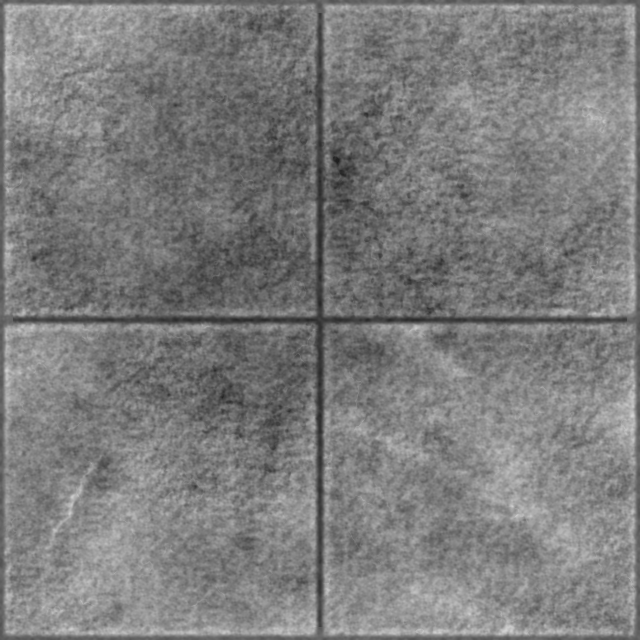
Write a WebGL 2 fragment shader that draws this texture.

```glsl
#version 300 es
precision highp float;
// Two by two grey stone tiles with dark grout, pale worn rims, mottling and scars.

#define TILES 2.0
#define GROUT_HALF 0.0045
#define RIM_WIDTH 0.006
#define RIM_GAIN 0.095
#define CLOUD_GAIN 0.36
#define GRAIN_GAIN 0.24
#define RELIEF_GAIN 0.30
#define PIT_GAIN 0.09
#define VEIN_GAIN 0.06
#define STONE_DARK 0.395
#define STONE_LIGHT 0.585

uniform vec2 u_resolution;
out vec4 outColor;

float hash(vec2 p) {
    return fract(sin(dot(p, vec2(127.1, 311.7))) * 43758.5453);
}

float noise(vec2 p) {
    vec2 cell = floor(p), f = fract(p);
    f = f * f * (3.0 - 2.0 * f);
    float low = mix(hash(cell), hash(cell + vec2(1, 0)), f.x);
    float high = mix(hash(cell + vec2(0, 1)), hash(cell + vec2(1, 1)), f.x);
    return mix(low, high, f.y);
}

float fbm(vec2 p, int octaves) {
    float sum = 0.0, amp = 0.5, total = 0.0;
    for (int i = 0; i < octaves; i++) {
        sum += amp * noise(p);
        total += amp;
        amp *= 0.6;
        p = mat2(0.8, 0.6, -0.6, 0.8) * p * 2.03 + 17.3;
    }
    return sum / total;
}

// Soft band along the segment from a to b, fading at its ends
float streak(vec2 p, vec2 a, vec2 b, float width) {
    vec2 ab = b - a;
    float t = dot(p - a, ab) / dot(ab, ab);
    float across = length(p - a - ab * clamp(t, 0.0, 1.0)) / width;
    return exp(-across * across) * smoothstep(-0.1, 0.2, t) * smoothstep(1.1, 0.7, t);
}

// Distance to the nearest grout centre line, with softened corners
float groutDistance(vec2 p) {
    vec2 d = abs(fract(p * TILES + 0.5) - 0.5) / TILES;
    float blend = max(0.006 - abs(d.x - d.y), 0.0);
    return min(d.x, d.y) - blend * blend / 0.024;
}

// Grey level of the stone; s is shifted per tile so that no two agree
float stone(vec2 p, vec2 s) {
    float rough = smoothstep(0.3, 0.7, fbm(s * 6.0 + 3.0, 2));
    float light = smoothstep(0.03, 0.66, length(p - vec2(0.45, 0.60)));
    float tone = mix(STONE_DARK, STONE_LIGHT, light);

    // Broad clouds with crumbly borders, then fine grain
    tone += CLOUD_GAIN * (fbm(s * 10.0, 6) - 0.5);
    tone += GRAIN_GAIN * (fbm(s * vec2(135.0, 150.0), 2) - 0.5);

    // Side-lit relief, stronger where the stone is rough
    vec2 bump = s * 70.0 + 31.0;
    float relief = fbm(bump, 3) - fbm(bump + vec2(0.25, -0.25), 3);
    tone += RELIEF_GAIN * mix(0.4, 1.0, rough) * relief;

    // Short dark pits and scattered blotches
    float pits = smoothstep(0.56, 0.76, fbm(s * 88.0 + 9.0, 2));
    tone -= PIT_GAIN * mix(0.4, 1.0, rough) * pits * (1.2 - light);
    tone -= 0.07 * smoothstep(0.58, 0.76, fbm(s * 19.0 + 60.0, 4));

    // Broken pale flecks where a ridge passes through a patch
    float ridge = abs(fbm(s * 14.0 + 25.0, 5) - 0.5);
    float patchy = smoothstep(0.5, 0.75, fbm(s * 24.0 + 80.0, 2));
    return tone + VEIN_GAIN * patchy * (1.0 - smoothstep(0.0, 0.03, ridge));
}

// Pale scars and dark stains across the lower tiles
float scars(vec2 p) {
    vec2 q = p + 0.03 * (vec2(fbm(p * 24.0, 4), fbm(p * 24.0 + 50.0, 4)) - 0.5);
    float mark = 0.15 * streak(q, vec2(0.16, 0.31), vec2(0.08, 0.15), 0.004);
    mark -= 0.10 * streak(q, vec2(0.175, 0.32), vec2(0.085, 0.08), 0.024);
    mark -= 0.08 * streak(q, vec2(0.46, 0.42), vec2(0.36, 0.10), 0.024);
    mark += 0.09 * streak(q, vec2(0.51, 0.36), vec2(0.90, 0.16), 0.016);
    mark += 0.10 * streak(q, vec2(0.64, 0.49), vec2(0.75, 0.40), 0.013);
    mark += 0.08 * streak(q, vec2(0.69, 0.185), vec2(0.86, 0.20), 0.005);
    return mark;
}

void main() {
    vec2 p = gl_FragCoord.xy / u_resolution;
    float pixel = 1.0 / min(u_resolution.x, u_resolution.y);
    vec2 tile = floor(p * TILES);
    vec2 s = p + 7.0 * vec2(hash(tile + 2.0), hash(tile + 9.0));
    float tone = stone(p, s) + scars(p);

    // Worn bright rim beside the joints
    float d = groutDistance(p) + 0.002 * (fbm(p * 75.0, 2) - 0.5);
    float fromRim = (d - 0.0115) / RIM_WIDTH;
    tone += RIM_GAIN * exp(-fromRim * fromRim) * mix(0.6, 1.2, noise(p * 40.0));

    // Soft-sided grout with a dark core, paler along the canvas border
    vec2 fromCentre = abs(p - 0.5);
    float border = step(0.48, max(fromCentre.x, fromCentre.y));
    float core = mix(0.20, 0.26, smoothstep(0.1, 0.5, max(fromCentre.x, fromCentre.y)));
    float grout = mix(core, 0.38, border) + 0.14 * (fbm(p * 120.0, 2) - 0.5);
    float halfWidth = GROUT_HALF + 0.002 * border;
    float cover = smoothstep(halfWidth - 0.003 - pixel, halfWidth + 0.003 + pixel, d);
    tone = mix(grout, tone, cover);

    outColor = vec4(vec3(clamp(tone, 0.12, 0.85)), 1.0);
}
```
